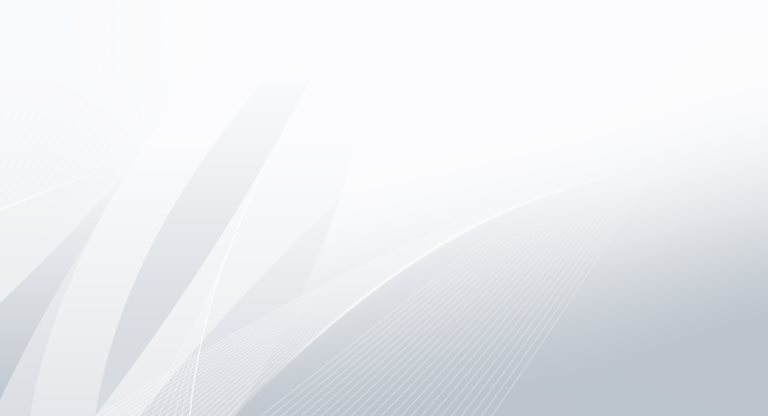
A Shadertoy shader for this background:

```glsl
// Pale silver backdrop: overlapping translucent blades sweep up from the lower
// left, and fine line meshes fan around a bright crest. Every edge is a parabola
// through three points; a single shade value is mapped from white to steel grey.

// Parabola through three (input, output) points.
float arc(float t, vec2 a, vec2 b, vec2 c) {
    float ab = (b.y - a.y) / (b.x - a.x);
    float bc = (c.y - b.y) / (c.x - b.x);
    return a.y + (t - a.x) * (ab + (t - b.x) * (bc - ab) / (c.x - a.x));
}

// Signed distance in pixels from an implicit curve.
float pixelDistance(float d) {
    return d / max(length(vec2(dFdx(d), dFdy(d))), 1e-5);
}

// Antialiased coverage of the positive side.
float cover(float d) {
    return smoothstep(-0.8, 0.8, pixelDistance(d));
}

// Thin line, with its width given as a fraction of canvas height.
float stroke(float d, float width) {
    float w = width * iResolution.y;
    return clamp(0.5 + 0.5 * w - abs(pixelDistance(d)), 0.0, 1.0) * min(w, 1.0);
}

// Shade that falls linearly with height.
float fall(float base, float top, float v) {
    return base * clamp(1.0 - v / top, 0.0, 1.0);
}

void mainImage(out vec4 fragColor, in vec2 fragCoord) {
    vec2 p = fragCoord / iResolution.xy;
    float x = p.x, v = p.y;

    // Open field: steel at the lower right, white above
    float crest = v - arc(x, vec2(0.306, 0.0), vec2(0.482, 0.296), vec2(0.768, 0.5625));
    float field = pow(smoothstep(0.85, 0.15, v + 0.4 * (1.0 - x)), 1.3);
    field -= 0.06 * smoothstep(0.7, 1.0, x) * smoothstep(0.2, 0.0, v);
    field += 0.06 * smoothstep(0.75, 1.0, x) * (1.0 - v);
    float crestFade = smoothstep(0.85, 0.6, x);
    float below = 0.06 * exp(-6.0 * max(-crest, 0.0));
    field += crestFade * mix(below, -0.15 * field, cover(crest));

    // Blades, layered from left to right
    float shade = mix(0.24, 0.05, smoothstep(0.25, 0.85, v)) * smoothstep(0.32, 0.05, x);
    float edge = arc(v, vec2(0.272, 0.0), vec2(0.543, 0.143), vec2(0.844, 0.273));
    shade = mix(shade, fall(1.0, 0.65, v), cover(x - edge));
    edge = arc(v, vec2(0.0, -0.01), vec2(0.47, 0.13), vec2(0.844, 0.273));
    shade = mix(shade, fall(0.54, 0.8, v), cover(x - edge));
    edge = arc(v, vec2(0.0, 0.039), vec2(0.4, 0.11), vec2(0.83, 0.26));
    shade = mix(shade, fall(0.37, 0.68, v), cover(x - edge));
    edge = arc(v, vec2(0.0, 0.124), vec2(0.447, 0.208), vec2(0.796, 0.339));
    float greyBlade = 0.55 * smoothstep(0.9, 0.1, v) + 0.03 * smoothstep(0.82, 0.78, v);
    shade = mix(shade, greyBlade, cover(x - edge));
    edge = arc(v, vec2(0.0, 0.124), vec2(0.411, 0.28), vec2(0.856, 0.417));
    shade = mix(shade, fall(0.3, 0.7, v), cover(x - edge));
    edge = arc(v, vec2(0.0, 0.182), vec2(0.255, 0.30), vec2(0.59, 0.482));
    shade = mix(shade, fall(0.6, 0.65, v), cover(x - edge));
    edge = arc(v, vec2(0.0, 0.306), vec2(0.339, 0.404), vec2(0.6875, 0.469));
    shade = mix(shade, field, cover(x - edge));

    float light = 0.0;

    // Mesh that gathers into the crest
    for (int i = 0; i < 20; i++) {
        float k = 1.0 - float(i) / 20.0;
        float y = arc(x, vec2(0.306 - 0.18 * k, 0.0), vec2(0.482, 0.296 + 0.075 * k),
                      vec2(0.768, 0.5625 + 0.04 * k));
        light += 0.5 * stroke(v - y, 0.0025) * smoothstep(0.78, 0.4, x);
    }

    // Steep strands crossing the crest toward the upper right
    for (int i = 0; i < 24; i++) {
        float k = float(i) / 23.0;
        float c = arc(v, vec2(0.0, mix(0.34, 0.64, k)), vec2(0.47, mix(0.66, 0.81, k)),
                      vec2(0.8, mix(0.88, 0.92, k)));
        light += 0.4 * stroke(x - c, 0.0025) * smoothstep(0.85, 0.1, v);
    }

    // Strands hanging above the small left crest
    float leftCrest = v - arc(x, vec2(0.0, 0.495), vec2(0.104, 0.572), vec2(0.22, 0.65));
    for (int i = 0; i < 24; i++) {
        float k = float(i) / 23.0;
        float c = arc(v, vec2(0.48, mix(-0.12, 0.1, k)), vec2(0.75, mix(-0.04, 0.22, k)),
                      vec2(1.0, mix(0.0, 0.29, k)));
        light += 0.5 * stroke(x - c, 0.0025) * cover(leftCrest);
    }
    light += 0.9 * stroke(leftCrest, 0.005) * smoothstep(0.16, 0.02, x);

    // Bright rib with a few companions fanning out at both ends
    for (int i = 0; i < 7; i++) {
        float k = float(i) / 6.0;
        float c = arc(v, vec2(0.0, 0.247 - 0.06 * k), vec2(0.303, 0.28 - 0.006 * k),
                      vec2(0.784, 0.404 - 0.03 * k));
        float strength = i == 0 ? 0.9 : 0.3;
        light += strength * stroke(x - c, 0.0035) * smoothstep(0.8, 0.35, v);
    }

    // Crest highlight and its soft halo
    float ridge = smoothstep(0.32, 0.46, x) * smoothstep(0.83, 0.65, x);
    light += ridge * (0.9 * stroke(crest, 0.005) + 0.2 * exp(-90.0 * abs(crest)));

    shade = clamp(shade, 0.0, 1.0) * (1.0 - 0.85 * clamp(light, 0.0, 1.0));
    fragColor = vec4(mix(vec3(0.99, 0.99, 0.995), vec3(0.74, 0.77, 0.80), shade), 1.0);
}
```
